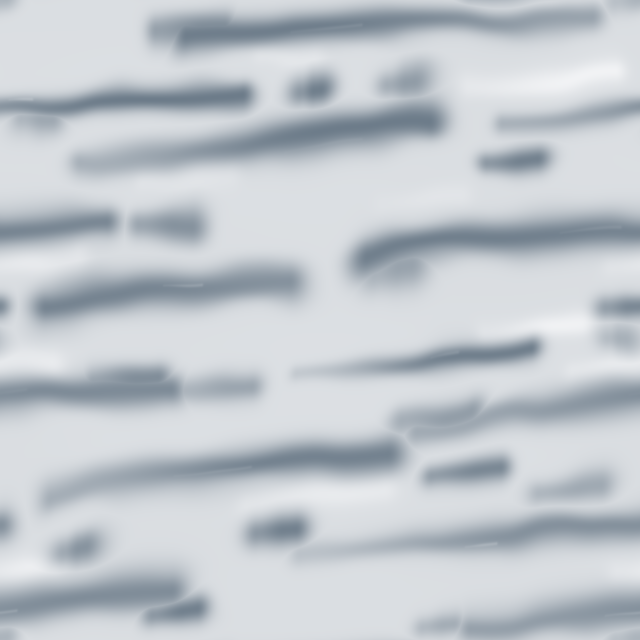
Write a Shadertoy shader that draws this texture.

```glsl
// Soft slate streaks drifting gently upward over a pale blue-grey ground.
// Each row holds one long streak, short dabs in its gap, a pale glow and a
// thin scratch; strokes and warp noise wrap on the unit square, so it tiles.
#define ROWS 10
#define DABS 2
#define LONG_HALF vec2(0.15, 0.34)
#define DAB_HALF vec2(0.012, 0.055)
#define WIDTH vec2(0.022, 0.034)
#define SLOPE vec2(0.03, 0.13)
#define WARP 0.022
#define GROUND vec3(0.858, 0.872, 0.887)
#define SLATE vec3(0.415, 0.475, 0.530)
#define GLOW vec3(0.945, 0.950, 0.958)
#define SEED 3.0

float hash(vec2 p) {
    vec3 q = fract(vec3(p.xyx) * 0.1031 + SEED * 0.137);
    q += dot(q, q.yzx + 33.33);
    return fract((q.x + q.y) * q.z);
}

float pick(vec2 range, float row, float key) {
    return mix(range.x, range.y, hash(vec2(row * 7.0 + 1.0, key * 13.0 + 5.0)));
}

// Value noise that repeats after a whole number of cells.
float noise(vec2 uv, vec2 cells) {
    vec2 p = uv * cells;
    vec2 i = floor(p);
    vec2 f = p - i;
    f = f * f * f * (f * (f * 6.0 - 15.0) + 10.0);
    vec2 a = mod(i, cells);
    vec2 b = mod(i + 1.0, cells);
    return mix(mix(hash(a), hash(vec2(b.x, a.y)), f.x),
               mix(hash(vec2(a.x, b.y)), hash(b), f.x), f.y);
}

// Soft bent capsule, wrapped; fade thins it toward its left (+) or right (-).
float stroke(vec2 uv, vec2 centre, float halfLen, float width,
             float slope, float bend, float fade) {
    vec2 q = fract(uv - centre + 0.5) - 0.5;
    q.y -= slope * q.x + bend * q.x * q.x;
    float along = clamp(q.x / halfLen, -1.0, 1.0);
    float body = 1.0 - abs(fade) * smoothstep(-0.4, 1.0, -along * sign(fade));
    q.x = max(abs(q.x) - halfLen, 0.0);
    float d = length(q) / (width * mix(0.6, 1.0, body));
    return body * exp(-d * d);
}

void mainImage(out vec4 fragColor, in vec2 fragCoord) {
    vec2 uv = fragCoord / iResolution.xy;

    // Uneven spines and lumpy edges
    vec2 p = uv;
    p.y += WARP * (noise(uv, vec2(6.0, 5.0)) - 0.5);
    p.y += 0.6 * WARP * (noise(uv + 0.37, vec2(13.0, 11.0)) - 0.5);
    float lump = 0.78 + 0.44 * noise(uv + 0.61, vec2(11.0, 16.0));

    float dark = 0.0;
    float glow = 0.0;
    float scratch = 0.0;

    for (int i = 0; i < ROWS; i++) {
        float row = float(i);
        vec2 centre = vec2(fract(row * 0.618 + pick(vec2(0.0, 0.2), row, 1.0)),
                           (row + pick(vec2(0.25, 0.75), row, 2.0)) / float(ROWS));
        float halfLen = pick(LONG_HALF, row, 3.0);
        float slope = pick(SLOPE, row, 4.0);
        float bend = pick(vec2(-0.16, 0.06), row, 5.0);
        float fade = pick(vec2(-0.45, 0.8), row, 6.0);

        // Long streak
        float streak = stroke(p, centre, halfLen, pick(WIDTH, row, 7.0) * lump,
                              slope, bend, fade);
        dark = max(dark, streak * pick(vec2(0.72, 1.05), row, 8.0));

        // Short dabs in the gap beyond the streak
        for (int j = 0; j < DABS; j++) {
            float key = 20.0 + 10.0 * float(j);
            vec2 spot = centre + vec2(0.5 + (float(j) - 0.5) * 0.26
                                      + pick(vec2(-0.1, 0.1), row, key),
                                      pick(vec2(-0.045, 0.045), row, key + 1.0));
            float dab = stroke(p, spot, pick(DAB_HALF, row, key + 2.0),
                               pick(WIDTH, row, key + 3.0) * 0.85 * lump,
                               pick(SLOPE * 1.5, row, key + 4.0), 0.0, 0.25);
            dark = max(dark, dab * pick(vec2(0.45, 0.95), row, key + 5.0));
        }

        // Pale glow hugging one side of the streak
        float side = hash(vec2(row, 71.0)) < 0.5 ? -1.0 : 1.0;
        vec2 lit = centre + vec2(pick(vec2(-0.3, 0.3), row, 50.0), side * 0.045);
        float pale = stroke(p, lit, pick(vec2(0.03, 0.13), row, 51.0),
                            0.022 * lump, slope, 0.0, 0.5);
        glow = max(glow, pale * pick(vec2(0.3, 1.0), row, 52.0));

        // Thin scratch lying on the streak
        vec2 cut = centre + vec2(pick(vec2(-0.12, 0.12), row, 60.0), side * 0.008);
        float line = stroke(p, cut, pick(vec2(0.015, 0.06), row, 61.0),
                            0.0028, slope + 0.03, 0.0, 0.6);
        scratch = max(scratch, line * pick(vec2(0.0, 0.3), row, 62.0));
    }

    // Ground, glow, slate, then scratches
    vec3 color = GROUND + 0.008 * (noise(uv, vec2(4.0, 7.0)) - 0.5);
    color = mix(color, GLOW, glow);
    color = mix(color, SLATE, min(dark, 1.0));
    color = mix(color, GROUND, scratch);
    fragColor = vec4(color, 1.0);
}
```
